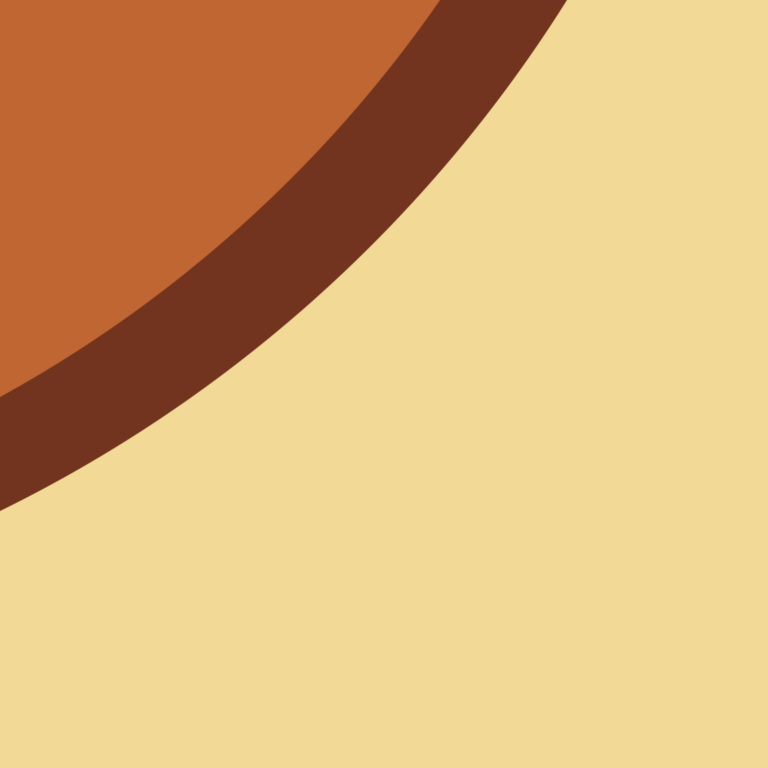
Write a three.js fragment shader that draws this background.

```glsl
varying vec2 vUv;

const vec3 CREAM = vec3(0.95, 0.855, 0.59);
const vec3 BROWN = vec3(0.45, 0.205, 0.12);
const vec3 ORANGE = vec3(0.75, 0.40, 0.20);
const float EDGE_SOFTNESS = 0.0013;

// Signed distance to a circle, negative inside
float circleDistance(vec2 point, vec2 center, float radius) {
  return length(point - center) - radius;
}

// Coverage of a shape with a smoothed edge
float fillMask(float signedDistance, float softness) {
  return 1.0 - smoothstep(-softness, softness, signedDistance);
}

// Lays a filled disc over a base colour
vec3 paintDisc(vec3 base, vec3 tint, vec2 point, vec2 center, float radius) {
  float coverage = fillMask(circleDistance(point, center, radius), EDGE_SOFTNESS);
  return mix(base, tint, coverage);
}

void main() {
  // Dark rim
  vec3 color = paintDisc(CREAM, BROWN, vUv, vec2(-0.8005, 1.9651), 1.8164);

  // Warm inner disc, slightly offset from the rim
  color = paintDisc(color, ORANGE, vUv, vec2(-0.8099, 1.9568), 1.6816);

  gl_FragColor = vec4(color, 1.0);
}
```
